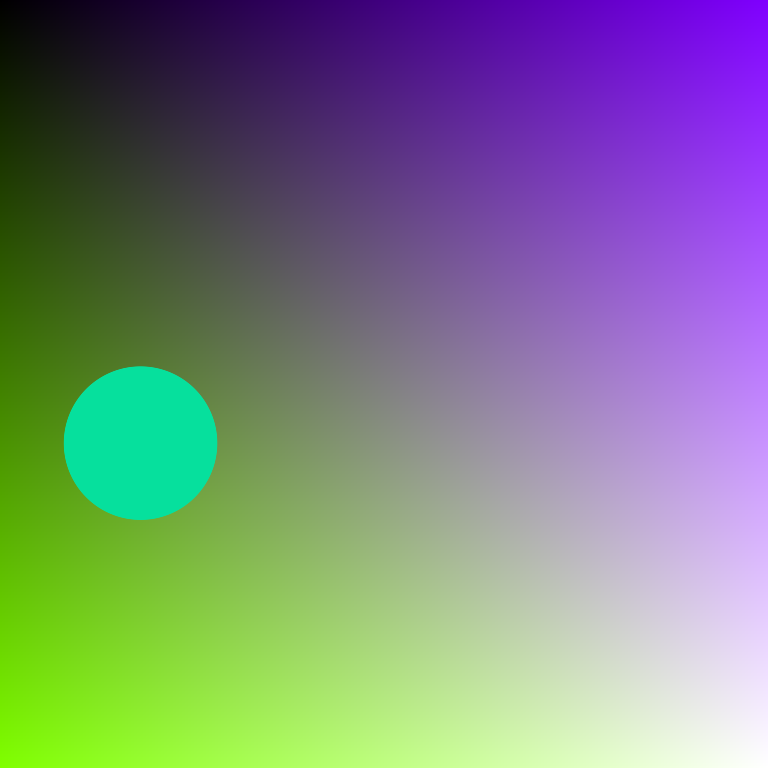
A WebGL 1 fragment shader for this background:

```glsl
precision highp float;

uniform vec2 u_resolution;

const vec2 DISC_CENTER = vec2(0.183, 0.423);
const float DISC_RADIUS = 0.1;
const vec3 DISC_COLOR = vec3(0.025, 0.88, 0.615);
const float EDGE_PIXELS = 0.5;

// Blue grows rightward, green grows downward, red is their mean
vec3 cornerGradient(vec2 uv) {
    float green = 1.0 - uv.y;
    float blue = uv.x;
    return vec3(0.5 * (green + blue), green, blue);
}

float discDistance(vec2 point, vec2 center, float radius) {
    return length(point - center) - radius;
}

void main() {
    vec2 uv = gl_FragCoord.xy / u_resolution;
    float shortSide = min(u_resolution.x, u_resolution.y);
    vec2 canvasScale = u_resolution / shortSide;

    // Flat disc with a smooth rim, kept round at any aspect ratio
    float edge = EDGE_PIXELS / shortSide;
    float dist = discDistance(uv * canvasScale, DISC_CENTER * canvasScale, DISC_RADIUS);
    float discMask = 1.0 - smoothstep(-edge, edge, dist);

    vec3 color = mix(cornerGradient(uv), DISC_COLOR, discMask);
    gl_FragColor = vec4(color, 1.0);
}
```
